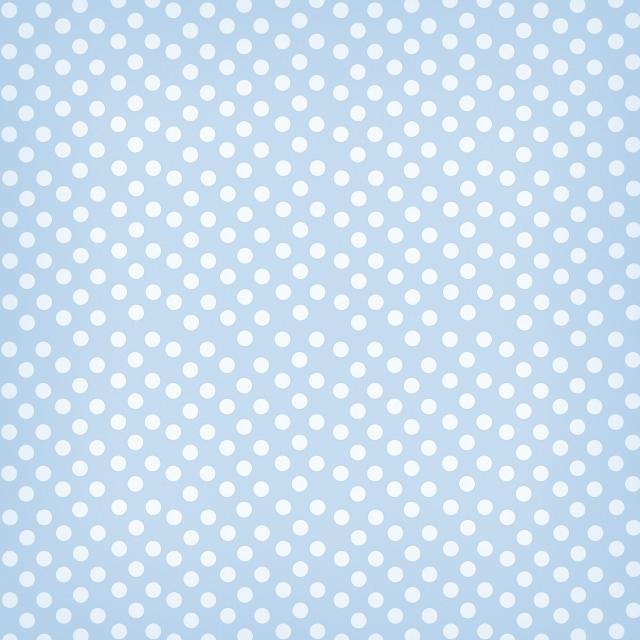
Write a Shadertoy shader that draws this pattern.

```glsl
// Soft white polka dots in V-shaped triples on pale blue paper with a faded border.

const vec2  TILE        = vec2(0.2591, 0.2650);  // block of 3 triples by 4 rows
const float TILE_START  = 0.0410;                // x of the first triple
const float ROW_STEP    = 0.0646;
const float ROWS        = 4.0;
const vec3  TRIPLE_X    = vec3(0.0, 0.0840, 0.1706);
const vec3  TRIPLE_Y    = vec3(0.0160, 0.0406, 0.0003);
const vec2  V_SIZE      = vec2(0.0267, 0.0319);  // half width and depth of the V
const vec2  ODD_SHIFT   = vec2(0.0013, -0.0026); // misfit of every other block row
const float SEAM_SHIFT  = -0.0026;               // misfit of the second block column
const float DOT_RADIUS  = 0.0123;
const float EDGE_SOFT   = 0.0014;
const float RIM_WIDTH   = 0.0016;
const float RIM_AMOUNT  = 0.35;
const vec3  PAPER_LIGHT = vec3(0.775, 0.862, 0.940);
const vec3  PAPER_DARK  = vec3(0.700, 0.815, 0.918);
const vec3  DOT_COLOR   = vec3(0.970, 0.988, 0.996);
const vec3  RIM_COLOR   = vec3(0.720, 0.800, 0.860);
const float DOT_OPACITY = 0.95;
const float DOT_FADE    = 0.30;
const float GRAIN       = 0.010;

vec2 hashGradient(vec2 cell) {
    vec2 h = vec2(dot(cell, vec2(127.1, 311.7)), dot(cell, vec2(269.5, 183.3)));
    return 2.0 * fract(sin(h) * 43758.5) - 1.0;
}

float gradientNoise(vec2 p) {
    vec2 i = floor(p), f = fract(p);
    vec2 u = f * f * f * (f * (f * 6.0 - 15.0) + 10.0);
    float a = dot(hashGradient(i), f);
    float b = dot(hashGradient(i + vec2(1, 0)), f - vec2(1, 0));
    float c = dot(hashGradient(i + vec2(0, 1)), f - vec2(0, 1));
    float d = dot(hashGradient(i + vec2(1, 1)), f - vec2(1, 1));
    return mix(mix(a, b, u.x), mix(c, d, u.x), u.y);
}

// Distance to the nearest dot in one block; q is relative to the block origin.
float blockDistance(vec2 q, float firstRow) {
    float nearest = 1.0;
    for (int t = 0; t < 3; t++) {
        for (int side = -1; side <= 1; side++) {
            float s = float(side);
            vec2 d = q - vec2(TRIPLE_X[t] + s * V_SIZE.x,
                              TRIPLE_Y[t] + (1.0 - abs(s)) * V_SIZE.y);
            float row = clamp(floor(d.y / ROW_STEP + 0.5), firstRow, ROWS - 1.0);
            d.y -= row * ROW_STEP;
            nearest = min(nearest, length(d));
        }
    }
    return nearest - DOT_RADIUS;
}

// Distance to the nearest dot over neighbouring blocks; p.y runs downward.
float dotDistance(vec2 p) {
    vec2 home = floor((p - vec2(TILE_START, 0.0)) / TILE);
    float nearest = 1.0;
    for (int j = -1; j <= 1; j++) {
        for (int i = -1; i <= 1; i++) {
            vec2 block = home + vec2(i, j);
            block.y = max(block.y, 0.0);
            vec2 origin = vec2(TILE_START, 0.0) + block * TILE;
            origin += mod(block.y, 2.0) * ODD_SHIFT;
            origin.x += block.x == 1.0 ? SEAM_SHIFT : 0.0;
            float firstRow = block.y == 0.0 ? -1.0 : 0.0;
            nearest = min(nearest, blockDistance(p - origin, firstRow));
        }
    }
    return nearest;
}

// 0 in the middle, 1 at the corners, with cloudy unevenness.
float borderShade(vec2 uv) {
    vec2 inset = min(uv, 1.0 - uv);
    vec2 open = smoothstep(vec2(-0.08, -0.12), vec2(0.24), inset);
    float clouds = 0.16 * gradientNoise(uv * 5.0 + 3.7);
    return clamp(1.0 - open.x * open.y + clouds, 0.0, 1.0);
}

void mainImage(out vec4 fragColor, in vec2 fragCoord) {
    vec2 uv = fragCoord / iResolution.xy;
    vec2 p = vec2(fragCoord.x, iResolution.y - fragCoord.y) / iResolution.y;
    float soft = max(EDGE_SOFT, 1.2 / iResolution.y) * 0.5;

    // Paper
    float shade = borderShade(uv);
    vec3 color = mix(PAPER_LIGHT, PAPER_DARK, shade);

    // Dots with a faint darker rim
    float d = dotDistance(p);
    float rim = exp(-pow(d / RIM_WIDTH, 2.0));
    color = mix(color, RIM_COLOR, RIM_AMOUNT * rim);
    float cover = 1.0 - smoothstep(-soft, soft, d);
    color = mix(color, DOT_COLOR, cover * (DOT_OPACITY - DOT_FADE * shade));

    // Paper grain
    color += GRAIN * gradientNoise(p * 170.0);
    fragColor = vec4(color, 1.0);
}
```
